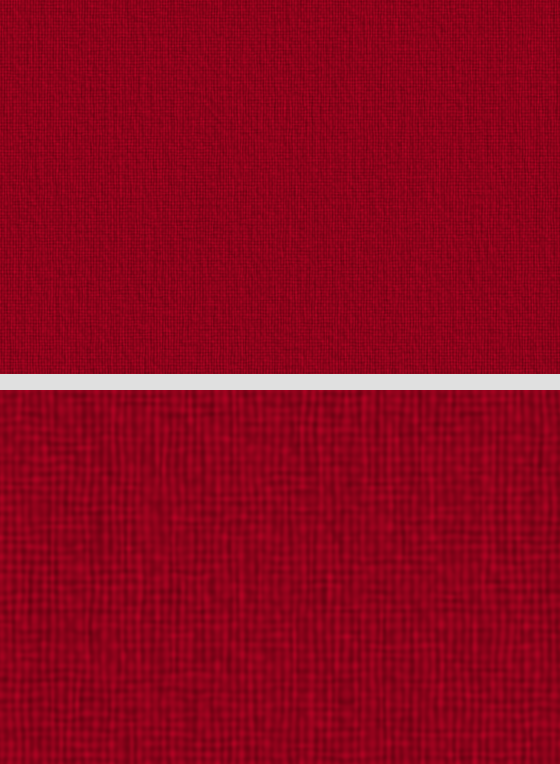
Top: the whole. Bottom: its middle third, enlarged.
Give the GLSL for this texture, as a Shadertoy shader.

```glsl
// Red woven book cloth: fine warp and weft ridges cross in a plain weave.
// Upright threads dominate; each crossing gets its own height and each gap its
// own depth, while short streaks and fibre grain roughen the grid.

const vec3 BASE_RED = vec3(0.550, 0.010, 0.104);
const vec3 TONE_STEP = vec3(0.047, 0.001, 0.012);  // colour change per unit tone
const vec2 THREADS = vec2(130.0, 114.0);           // threads per canvas height
const vec2 WOBBLE = vec2(0.20, 0.15);              // thread drift, in threads
const float WARP_RIDGE = 0.98;
const float WEFT_RIDGE = 0.54;
const float WEAVE = 0.45;
const float PIT = 0.55;
const float WARP_STREAK = 0.62;
const float WEFT_STREAK = 0.24;
const float LONG_STREAK = 0.16;
const float GRAIN = 0.85;
const float MOTTLE = 0.08;
const float TAU = 6.2831853;
const int SAMPLES = 2;                             // per axis, smooths edges

float hash(vec2 p) {
    vec3 q = fract(vec3(p.xyx) * 0.1031);
    q += dot(q, q.yzx + 33.33);
    return fract((q.x + q.y) * q.z);
}

// Smooth value noise from -1 to 1
float noise(vec2 p) {
    vec2 cell = floor(p);
    vec2 f = fract(p);
    f = f * f * (3.0 - 2.0 * f);
    float low = mix(hash(cell), hash(cell + vec2(1.0, 0.0)), f.x);
    float high = mix(hash(cell + vec2(0.0, 1.0)), hash(cell + 1.0), f.x);
    return 2.0 * mix(low, high, f.y) - 1.0;
}

// Difference of neighbouring noise: varies finely but has no broad drift
float fineNoise(vec2 p, vec2 shift) {
    return 0.7 * (noise(p) - noise(p + shift));
}

float clothTone(vec2 p) {
    // Thread coordinates; each thread drifts a little on its own
    vec2 t = p * THREADS;
    vec2 drift = vec2(noise(t * vec2(0.7, 0.25) + 71.0),
                      noise(t * vec2(0.4, 0.7) + 213.0));
    t += WOBBLE * drift;

    // Ridges of both thread sets and their alternating crossings
    vec2 ridge = cos(TAU * t);
    vec2 halfWave = cos(0.5 * TAU * t);
    float warpStrength = 1.0 + 0.5 * noise(t * vec2(0.8, 0.2) + 17.0);
    float weftStrength = 1.0 + 0.9 * noise(t * vec2(0.35, 0.8) + 39.0);
    float tone = WARP_RIDGE * warpStrength * ridge.x
               + WEFT_RIDGE * weftStrength * ridge.y
               + WEAVE * halfWave.x * halfWave.y;

    // Dark gaps between threads, each of its own depth
    vec2 gap = 0.5 - 0.5 * ridge;
    float depth = 0.5 + 0.5 * noise(t + 523.0);
    tone += PIT * (0.125 - gap.x * gap.y * depth);

    // Thick and thin stretches of thread
    tone += WARP_STREAK * fineNoise(t * vec2(0.95, 0.16) + 101.0, vec2(1.0, 0.0));
    tone += WEFT_STREAK * fineNoise(t * vec2(0.25, 0.95) + 157.0, vec2(0.0, 1.0));
    tone += LONG_STREAK * noise(t * vec2(0.6, 0.035) + 303.0);

    // Fibre grain and broad unevenness
    tone += GRAIN * fineNoise(t * vec2(1.3, 0.9) + 401.0, vec2(1.0, 1.0));
    tone += MOTTLE * noise(p * 7.0 + 11.0);
    return tone;
}

void mainImage(out vec4 fragColor, in vec2 fragCoord) {
    float tone = 0.0;
    for (int j = 0; j < SAMPLES; j++) {
        for (int i = 0; i < SAMPLES; i++) {
            vec2 offset = (vec2(i, j) + 0.5) / float(SAMPLES) - 0.5;
            tone += clothTone((fragCoord + offset) / iResolution.y);
        }
    }
    tone /= float(SAMPLES * SAMPLES);
    fragColor = vec4(clamp(BASE_RED + TONE_STEP * tone, 0.0, 1.0), 1.0);
}
```
